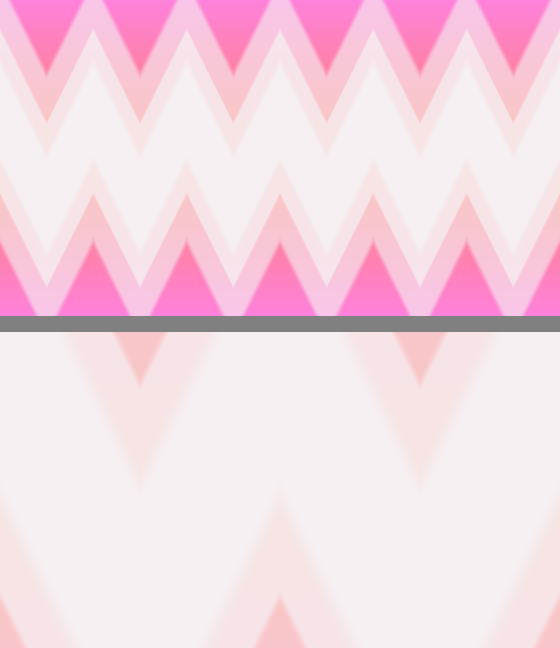
Top: the whole. Bottom: its middle third, enlarged.
Reproduce this pattern procedurally as a Shadertoy shader.

```glsl
// Six soft pink zigzags across a pale ground, nested in bands above and below.
// A triangle wave bends the height; distance from the bent centre line picks
// the tint strength, and the tint turns from rose to orchid at top and bottom.

// Triangle wave with one valley per repeat, 0 at the valley and 1 at the peak
float zigzag(float x) {
    return abs(fract(x) - 0.5) * 2.0;
}

void mainImage(out vec4 fragColor, in vec2 fragCoord) {
    vec2 uv = fragCoord / iResolution.xy;

    // Distance from the centre line of the pale chevron, in canvas heights
    float depth = 1.0 - uv.y + 0.2963 * zigzag(uv.x * 6.0);
    float band = abs(depth - 0.649);

    // Three steps of tint, each with its own softness
    float strength = 0.11 * smoothstep(0.127, 0.182, band);
    strength = mix(strength, 0.38, smoothstep(0.250, 0.270, band));
    strength = mix(strength, 1.0, smoothstep(0.390, 0.436, band));

    // Vertical gradient, mirrored about the middle of the canvas
    float outward = abs(uv.y * 2.0 - 1.0);
    vec3 tint = vec3(1.0, 0.505, 0.39 + 0.47 * outward);
    vec3 ground = vec3(0.963, 0.942, 0.950);

    fragColor = vec4(mix(ground, tint, strength), 1.0);
}
```
